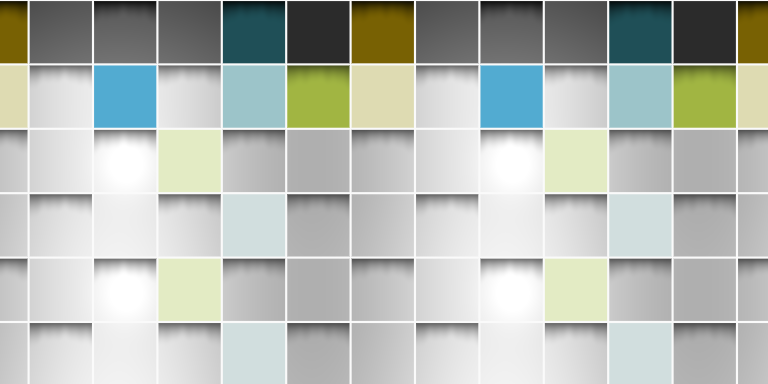
This background is drawn by a WebGL 1 fragment shader. Its source:

```glsl
precision highp float;

uniform vec2 u_resolution;

#define PITCH 0.1677
#define LEFT_OFFSET 0.0745
#define COLUMNS 6.0
#define LINE_HALF_WIDTH 0.0028
#define LINE_GRAY 0.98
#define SHADOW_REACH 0.30
#define SHADOW_ARCH 0.14
#define SHADOW_WOBBLE 0.018
#define GRAY_MEAN 0.81
#define GRAY_SWING 0.125
#define TOP_ROW_DIM 0.44

const vec3 OLIVE = vec3(0.47, 0.38, 0.01);
const vec3 TEAL = vec3(0.12, 0.31, 0.34);
const vec3 CHARCOAL = vec3(0.17);
const vec3 BLUE = vec3(0.32, 0.67, 0.82);
const vec3 PALE_TEAL = vec3(0.61, 0.77, 0.79);
const vec3 GREEN = vec3(0.63, 0.71, 0.26);
const vec3 CREAM = vec3(0.87, 0.86, 0.70);
const vec3 PALE_GREEN = vec3(0.89, 0.92, 0.77);
const vec3 MIST = vec3(0.82, 0.87, 0.87);

// 1 when the tile sits at the given column and row
float at(vec2 tile, float column, float row) {
  vec2 d = abs(tile - vec2(column, row));
  return step(max(d.x, d.y), 0.5);
}

// Gray wall lit in a broad wave, with a glow on every bright column
float wallLight(vec2 tile, vec2 local) {
  float phase = (tile.x + local.x - 1.4) / COLUMNS;
  float light = GRAY_MEAN + GRAY_SWING * cos(6.2832 * phase);
  vec2 fromGlow = tile + local - vec2(1.55, 2.55);
  light += 0.09 * exp(-4.0 * dot(fromGlow, fromGlow));
  return light + 0.03 * (local.y - 0.5) * step(2.5, tile.y);
}

// Gray or accent colour of one tile
vec3 tileColor(vec2 tile, vec2 local) {
  float light = wallLight(tile, local);
  float dim = tile.y < 0.5 ? TOP_ROW_DIM * (0.82 + 0.28 * local.y) : 1.0;
  vec3 color = vec3(light * dim);
  color = mix(color, TEAL, at(tile, 3.0, 0.0));
  color = mix(color, CHARCOAL, at(tile, 4.0, 0.0));
  color = mix(color, OLIVE, at(tile, 5.0, 0.0));
  color = mix(color, BLUE, at(tile, 1.0, 1.0));
  color = mix(color, PALE_TEAL, at(tile, 3.0, 1.0));
  color = mix(color, GREEN, at(tile, 4.0, 1.0));
  color = mix(color, CREAM, at(tile, 5.0, 1.0));
  color = mix(color, PALE_GREEN, at(tile, 2.0, 2.0));
  return mix(color, MIST, at(tile, 3.0, 3.0));
}

// Arched shadow under the upper edge of alternate tiles
float shadow(vec2 tile, vec2 local) {
  float side = 2.0 * local.x - 1.0;
  float wobble = sin(19.0 * local.x + 2.0 * tile.x)
               + 0.6 * sin(37.0 * local.x + 3.0 * tile.y);
  float reach = SHADOW_REACH + SHADOW_ARCH * side * side + SHADOW_WOBBLE * wobble;
  float fade = clamp(1.0 - local.y / reach, 0.0, 1.0);
  float strength = tile.y < 0.5 ? 0.95 : 0.62;
  return strength * fade * fade * mod(tile.x + tile.y, 2.0);
}

void main() {
  float pixel = 1.0 / u_resolution.y;
  vec2 p = gl_FragCoord.xy * pixel;

  // Grid counted from the upper left; rows below the second alternate
  vec2 grid = vec2(p.x - LEFT_OFFSET, 1.0 - p.y) / PITCH;
  vec2 local = fract(grid);
  vec2 tile = floor(grid);
  tile.x = mod(tile.x, COLUMNS);
  if (tile.y > 1.5) tile.y = 2.0 + mod(tile.y, 2.0);

  vec3 color = tileColor(tile, local) * (1.0 - shadow(tile, local));

  // White joints between tiles
  vec2 edge = min(local, 1.0 - local) * PITCH;
  float joint = clamp((LINE_HALF_WIDTH - min(edge.x, edge.y)) / pixel + 0.5, 0.0, 1.0);
  gl_FragColor = vec4(mix(color, vec3(LINE_GRAY), joint), 1.0);
}
```
